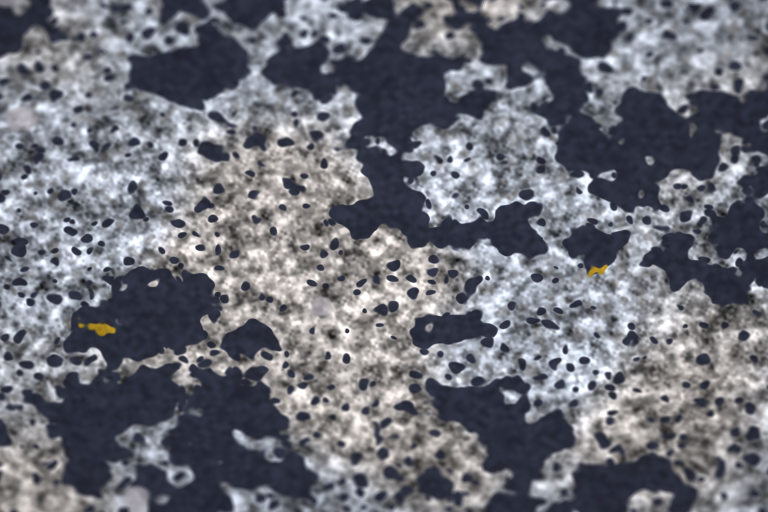
Reproduce this texture procedurally as a Shadertoy shader.

```glsl
// Pale weathered granite with dark lichen patches, seen through a shallow depth of field.
#define PATCH_LEVEL 0.578   // higher = less dark lichen
#define SPOT_CHANCE 0.36    // share of cells with a small round spot
#define GOLD_CHANCE 0.05    // share of cells with yellow lichen
#define GRAIN_CONTRAST 1.45
#define FOCUS_HEIGHT 0.47
#define MIN_BLUR 0.0013
#define MAX_BLUR 0.0065
#define BLUR_TAPS 16
#define VIGNETTE 0.32

const vec3 STONE  = vec3(0.615, 0.640, 0.685);
const vec3 TAN    = vec3(0.640, 0.605, 0.575);
const vec3 LICHEN = vec3(0.150, 0.163, 0.220);
const vec3 GOLD   = vec3(0.610, 0.490, 0.130);
const vec3 PEBBLE = vec3(0.680, 0.660, 0.690);
const mat2 TURN = mat2(0.8, 0.6, -0.6, 0.8);

float hash(vec2 p) {
    vec3 h = fract(vec3(p.xyx) * 0.1031);
    h += dot(h, h.yzx + 33.33);
    return fract((h.x + h.y) * h.z);
}

float noise(vec2 p) {
    vec2 i = floor(p), f = fract(p);
    f = f * f * (3.0 - 2.0 * f);
    return mix(mix(hash(i), hash(i + vec2(1, 0)), f.x),
               mix(hash(i + vec2(0, 1)), hash(i + vec2(1, 1)), f.x), f.y);
}

// Signed depth inside a randomly placed disc, one per cell; negative outside
float fleck(vec2 p, float chance, float seed) {
    vec2 cell = floor(p) + seed;
    if (hash(cell + 5.3) > chance) return -1.0;
    vec2 centre = 0.3 + 0.4 * vec2(hash(cell + 11.7), hash(cell + 23.1));
    return mix(0.14, 0.30, hash(cell + 37.9)) - length(fract(p) - centre);
}

vec3 rock(vec2 p) {
    // Foreshortening and ragged outlines
    p *= vec2(0.92, 1.08);
    vec2 t = TURN * p;
    float rough = noise(t * 75.0 + 9.0);
    vec2 wobble = vec2(noise(p * 42.0), noise(t * 42.0 + 70.0)) - 0.5;
    vec2 q = p + 0.016 * wobble;
    vec2 r = TURN * q;

    // Crystalline grain with broad warm stains
    float broad = noise(t * 3.6 + 40.0);
    float grain = 0.38 * noise(p * 40.0 + 3.0) + 0.35 * rough
                + 0.27 * noise(TURN * t * vec2(150.0, 175.0));
    vec3 color = mix(STONE, TAN, 0.75 * smoothstep(0.5, 0.85, broad));
    color *= 1.0 + GRAIN_CONTRAST * (grain - 0.5) * 1.5 + 0.12 * (noise(p * 7.0 + 60.0) - 0.5);
    color = mix(color, TAN * 0.62, 0.4 * smoothstep(0.68, 0.9, noise(t * 62.0 + 25.0)));

    // Dark lichen: merged patches plus scattered round spots
    float cover = 0.42 * noise(r * 4.3 + 17.0) + 0.34 * noise(q * 13.0 + 31.0)
                + 0.24 * noise(r * 31.0 + 8.0) + 0.05 * (rough - 0.5);
    float dark = smoothstep(-0.012, 0.012, cover - PATCH_LEVEL);
    float spotChance = SPOT_CHANCE * 2.0 * noise(floor(r * 24.0) / 5.0);
    float spots = max(fleck(r * 24.0, spotChance, 3.0),
                      fleck(q * 31.0 + 0.4, SPOT_CHANCE * 0.8, 91.0));
    dark = max(dark, smoothstep(-0.04, 0.05, spots + 0.14 * (rough - 0.5)));
    vec3 crust = LICHEN * (0.8 + 0.4 * noise(t * 90.0 + 51.0));
    color = mix(color, crust, 0.96 * dark);

    // A few smooth embedded pebbles
    float stone = fleck(r * 6.0 + 0.3, 0.06, 140.0) + 0.16 * (noise(p * 24.0) - 0.5);
    color = mix(color, PEBBLE * (0.82 + 0.35 * grain), 0.8 * smoothstep(0.0, 0.05, stone));

    // Rare crumbly yellow lichen
    float gold = fleck(q * 9.0, GOLD_CHANCE, 210.0) + 0.45 * (rough - 0.62);
    return mix(color, GOLD * (0.65 + 0.7 * grain), smoothstep(0.0, 0.07, gold));
}

void mainImage(out vec4 fragColor, in vec2 fragCoord) {
    vec2 p = fragCoord / iResolution.y;
    vec2 fromCentre = fragCoord / iResolution.xy - 0.5;

    // Lens blur grows away from the focal band
    float defocus = smoothstep(0.06, 0.55, length(vec2(0.35 * fromCentre.x, p.y - FOCUS_HEIGHT)));
    float radius = mix(MIN_BLUR, MAX_BLUR, defocus);

    // Average a golden-angle spiral of taps over the lens disc
    vec3 sum = vec3(0.0);
    for (int i = 0; i < BLUR_TAPS; i++) {
        float k = float(i) + 0.5;
        float angle = 2.39996 * k;
        sum += rock(p + radius * sqrt(k / float(BLUR_TAPS)) * vec2(cos(angle), sin(angle)));
    }
    vec3 color = sum / float(BLUR_TAPS);
    color *= 1.04 - VIGNETTE * dot(fromCentre, fromCentre);
    fragColor = vec4(clamp(color, 0.0, 1.0), 1.0);
}
```
